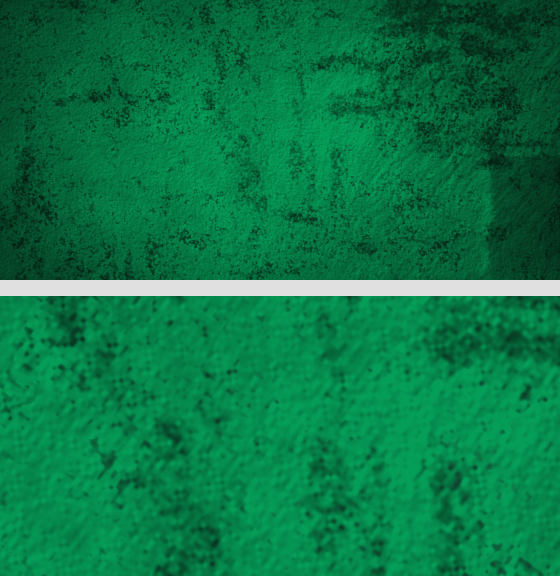
Top, the full canvas; bottom, a detail of the centre.
A Shadertoy shader for this texture:

```glsl
// Weathered green plaster wall: a soft vignette carries a fine embossed grain,
// speckled dark stains, thin cracks and a shadowed patch of missing render.
// All layers change one brightness value, which is then tinted green.

#define LIGHT_CENTER vec2(1.0, 0.48)
#define LIGHT_FALLOFF vec2(0.78, 1.02)
#define BASE_LIGHT 0.585
#define GRAIN_SCALE 165.0
#define GRAIN_RELIEF 0.15
#define TUFT_RELIEF 0.20
#define STAIN_DEPTH 0.50
#define PIT_DEPTH 0.30
#define CRACK_DEPTH 0.42
#define PANEL_DEPTH 0.34

float hash(vec2 cell) {
    vec3 q = fract(vec3(cell.xyx) * 0.1031);
    q += dot(q, q.yzx + 33.33);
    return fract((q.x + q.y) * q.z);
}

float noise(vec2 p) {
    vec2 i = floor(p), f = fract(p);
    f = f * f * (3.0 - 2.0 * f);
    float low = mix(hash(i), hash(i + vec2(1, 0)), f.x);
    float high = mix(hash(i + vec2(0, 1)), hash(i + vec2(1, 1)), f.x);
    return mix(low, high, f.y);
}

const mat2 TURN = mat2(0.8, 0.6, -0.6, 0.8);

float fbm(vec2 p) {
    float sum = 0.0, amp = 0.5;
    for (int k = 0; k < 5; k++) {
        sum += amp * noise(p);
        p = TURN * p * 2.03 + 17.3;
        amp *= 0.5;
    }
    return sum / 0.97;
}

// Streaky noise that keeps its direction across octaves
float streaks(vec2 p) {
    return 0.5 * noise(p) + 0.3 * noise(p * 2.1 + 5.7) + 0.2 * noise(p * 4.3 + 11.9);
}

// Soft round region of influence
float spot(vec2 p, vec2 center, vec2 radius) {
    vec2 d = (p - center) / radius;
    return exp(-dot(d, d));
}

// Fine speckle from two turned grids, which hides their axes
float speckle(vec2 p) {
    vec2 q = TURN * p;
    return 0.6 * noise(q * GRAIN_SCALE + 31.0) + 0.4 * noise(TURN * q * GRAIN_SCALE * 0.57);
}

// Short slanted brush marks
float tuftHeight(vec2 p) {
    vec2 q = mat2(0.88, 0.47, -0.47, 0.88) * p;
    return streaks(q * vec2(48.0, 19.0) + 3.0 * noise(p * 6.0));
}

void mainImage(out vec4 fragColor, in vec2 fragCoord) {
    vec2 p = fragCoord / iResolution.y;
    p.x *= 2.0 * iResolution.y / iResolution.x;
    vec2 warp = vec2(fbm(p * 7.0), fbm(p * 7.0 + 40.0)) - 0.5;
    float fine = speckle(p + 3.0) - 0.5;
    float ragged = fbm(p * 24.0 + 9.0) - 0.5;
    float rightSide = smoothstep(0.95, 1.55, p.x);

    // Vignette with broad mottling
    vec2 d = (p - LIGHT_CENTER) * LIGHT_FALLOFF;
    float light = BASE_LIGHT * exp(-dot(d, d));
    light *= 1.0 + 0.28 * (fbm(p * 4.5 + 21.0) - 0.5) + 0.22 * ragged;

    // Embossed grain and brush marks, lit from the upper left
    vec2 toLight = vec2(-0.0035, 0.0035);
    float relief = GRAIN_RELIEF * (speckle(p) - speckle(p + toLight));
    float tufts = tuftHeight(p) - tuftHeight(p + 2.0 * toLight);
    relief += TUFT_RELIEF * tufts * (0.15 + 0.85 * rightSide);
    light += relief * (0.3 + 1.4 * light);

    // Stains: flat smears at the upper right, upright drips elsewhere
    vec2 w = p + 0.07 * warp;
    float smear = streaks(w * vec2(4.0, 17.0) + 4.0) - 0.17;
    smear += 0.20 * rightSide * smoothstep(0.3, 0.6, p.y);
    float drip = streaks(w * vec2(14.0, 3.0) + 15.0) - 0.17;
    drip += 0.15 * spot(p, vec2(0.70, 0.75), vec2(0.10, 0.25));
    drip += 0.13 * spot(p, vec2(0.72, 0.10), vec2(0.14, 0.20));
    drip += 0.24 * spot(p, vec2(1.40, 0.66), vec2(0.05, 0.20));
    float density = max(smear, drip) + 0.55 * ragged + 0.45 * fine;
    light *= 1.0 - STAIN_DEPTH * smoothstep(0.40, 0.90, density);

    // Pits clustered in patches
    float patches = fbm(p * vec2(7.0, 5.0) + 55.0) - 0.5;
    float pits = smoothstep(0.08, 0.42, fine + 0.6 * patches + 0.35 * ragged);
    light *= 1.0 - PIT_DEPTH * pits;

    // Cracks follow the contour of a warped field, mostly on the left
    float contour = abs(fbm(p * vec2(3.2, 4.2) + warp + 2.0) - 0.5);
    float crack = 1.0 - smoothstep(0.0, 0.024, contour + 0.04 * (ragged + fine));
    float crackZone = spot(p, vec2(0.40, 0.62), vec2(0.36, 0.20));
    crack *= crackZone * smoothstep(0.35, 0.6, noise(p * 9.0 + 6.0));
    light *= 1.0 - CRACK_DEPTH * crack;

    // Missing render at the lower right, with a pale broken rim
    vec2 edge = vec2(p.x - 1.755, 0.455 - p.y) + 0.05 * warp + 0.02 * (ragged + fine);
    float inside = min(edge.x, edge.y);
    float panel = smoothstep(-0.008, 0.012, inside) * smoothstep(-0.1, 0.12, p.y);
    float rim = exp(-pow((inside + 0.018) / 0.012, 2.0)) * step(edge.x, edge.y);
    light *= 1.0 - PANEL_DEPTH * panel * (0.8 + 0.8 * ragged);
    light += 0.07 * rim * smoothstep(0.3, 0.7, noise(p * 22.0));

    // Tint; hollows near the light turn slightly grey
    light = clamp(light, 0.08, 0.62);
    vec3 green = vec3(0.018, light, 0.55 * light + 0.005);
    float haze = pits * spot(p, vec2(1.08, 0.45), vec2(0.35, 0.25));
    fragColor = vec4(green + haze * vec3(0.05, 0.01, 0.04), 1.0);
}
```
